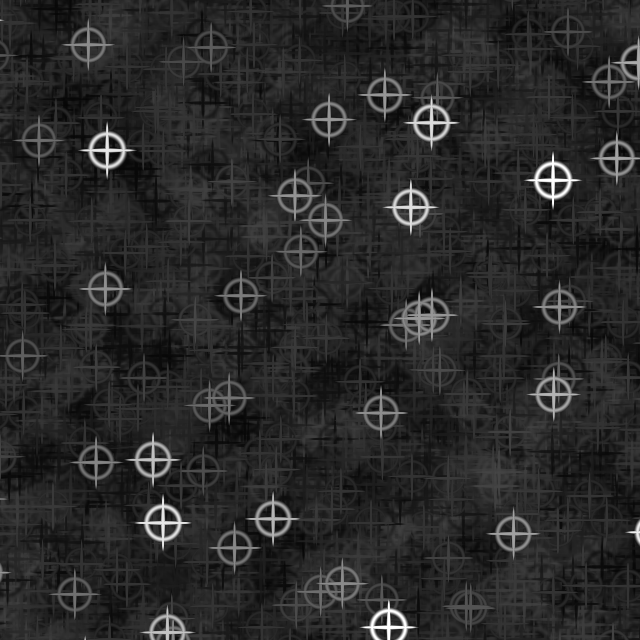
Write a WebGL 2 fragment shader that draws this pattern.

```glsl
#version 300 es
precision highp float;

uniform vec2 u_resolution;
out vec4 fragColor;

vec3 hash3(vec3 p) {
  p = fract(p * vec3(0.1031, 0.1030, 0.0973));
  p += dot(p, p.yxz + 33.33);
  return fract((p.xxy + p.yxx) * p.zyx);
}

// Tapered spike: distance along and across the arm
float spike(float along, float across) {
  float taper = max(0.0, 1.0 - along / 0.5);
  float width = 0.008 + 0.034 * taper;
  return (1.0 - smoothstep(0.35 * width, width + 0.008, across)) * smoothstep(0.0, 0.3, taper);
}

float ring(vec2 q) {
  float d = (length(q) - 0.26) / 0.042;
  return exp(-d * d);
}

// Four-armed cross
float crossArms(vec2 q) {
  q = abs(q);
  return max(spike(q.x, q.y), spike(q.y, q.x));
}

float halo(vec2 q) {
  return max(0.0, 1.0 - (abs(q.x) + abs(q.y)) / 0.5);
}

// Slow drift of the background shade
float clouds(vec2 p) {
  return sin(p.x * 9.0 + 2.0 * sin(p.y * 7.0 + 1.0)) * sin(p.y * 11.0 + 2.0 * sin(p.x * 6.0))
       + 0.6 * sin(p.x * 23.0 - p.y * 8.0 + 2.0 * sin(p.y * 17.0));
}

void main() {
  vec2 p = gl_FragCoord.xy / u_resolution.y;
  float drift = 0.022 * clouds(p);
  float shade = 0.13 + drift;

  // Jittered grids: dark stamps painted over each other, bright stars on top
  for (int layer = 0; layer < 34; layer++) {
    vec2 grid = p * 10.0 + 7.0 + hash3(vec3(layer, 5.0, 9.0)).xy;
    vec2 base = floor(grid - 0.5);
    for (int i = 0; i < 4; i++) {
      vec2 cell = base + vec2(i % 2, i / 2);
      vec3 rnd = hash3(vec3(cell, float(layer) + 3.0));
      vec2 q = grid - cell - rnd.xy;
      if (layer < 32) {
        q /= 0.9;
        float cover = max(0.8 * crossArms(q), max(0.5 * ring(q), 0.14 * halo(q)));
        shade = mix(shade, max(0.02, 0.005 + 0.25 * rnd.z + drift), cover);
      } else {
        float glow = 0.2 + 0.88 * pow(rnd.z, 8.0);
        q /= mix(0.88, 1.0, min(glow, 1.0));
        float star = max(crossArms(q), (0.72 + 0.28 * glow) * ring(q));
        shade = max(shade, glow * star);
      }
    }
  }
  fragColor = vec4(vec3(min(shade, 1.0)), 1.0);
}
```
